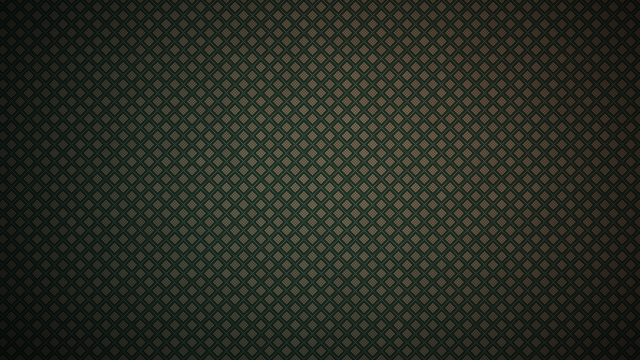
Give the GLSL for this pattern, as a Shadertoy shader.

```glsl
// Diagonal tartan lattice: staggered tan plaid diamonds on green, under a soft vignette.

const float TILES_ACROSS = 37.2;               // diamonds along one row
const float ASPECT       = 16.0 / 9.0;
const vec2  CENTER_SHIFT = vec2(0.003, 0.003); // lattice phase, in canvas heights

const float DIAMOND_HALF = 0.315;              // half side, in lattice cells
const float THREAD_STEP  = 0.155;              // spacing of plaid threads
const float SEAM_WIDTH   = 0.028;              // half width of the stitched line
const float DASH_STEP    = 0.125;
const float EDGE_WIDTH   = 0.05;               // dark outline of each diamond

const vec3 BAND_GREEN = vec3(0.132, 0.205, 0.165);
const vec3 EDGE_GREEN = vec3(0.090, 0.135, 0.108);
const vec3 SEAM_PALE  = vec3(0.40, 0.43, 0.37);
const vec3 TAN_DARK   = vec3(0.23, 0.215, 0.18);
const vec3 TAN_LIGHT  = vec3(0.56, 0.50, 0.425);
const vec3 COOL_TINT  = vec3(0.91, 1.02, 0.97);
const vec3 WARM_TINT  = vec3(1.09, 0.97, 0.89);

const vec2  LIGHT_POS  = vec2(0.53, 0.54);
const vec2  LIGHT_FALL = vec2(3.9, 2.0);
const float CELL_WEAR  = 0.08;
const float CLOTH_WEAR = 0.06;
const float TAU = 6.2831853;

float hash(vec2 p) {
    vec3 a = fract(p.xyx * 0.1031);
    a += dot(a, a.yzx + 33.33);
    return fract((a.x + a.y) * a.z);
}

float valueNoise(vec2 p) {
    vec2 i = floor(p), f = fract(p);
    f = f * f * (3.0 - 2.0 * f);
    return mix(mix(hash(i), hash(i + vec2(1, 0)), f.x),
               mix(hash(i + vec2(0, 1)), hash(i + vec2(1, 1)), f.x), f.y);
}

// Periodic threads that fade to their mean when finer than a pixel.
vec2 threads(vec2 p, float spacing, float pixel) {
    float footprint = pixel / spacing;
    return 0.5 + 0.5 * cos(TAU * p / spacing) * exp(-1.6 * footprint * footprint);
}

// Line coverage that keeps its total weight when narrower than a pixel.
vec2 lineCoverage(vec2 dist, float halfWidth, float pixel) {
    return clamp((halfWidth - dist) / pixel + 0.5, 0.0, 1.0)
         - clamp((-halfWidth - dist) / pixel + 0.5, 0.0, 1.0);
}

vec3 weave(vec2 lattice, float pixel) {
    vec2 cell = floor(lattice + 0.5);
    vec2 local = lattice - cell;
    vec2 side = abs(local);
    float box = max(side.x, side.y) - DIAMOND_HALF;

    // Green bands with a dark outline and a dashed centre seam
    float outline = 1.0 - smoothstep(0.0, EDGE_WIDTH + pixel, box);
    vec3 color = mix(BAND_GREEN, EDGE_GREEN, outline);
    vec2 dash = smoothstep(0.1, 0.7, threads(local.yx, DASH_STEP, pixel));
    vec2 seam = lineCoverage(0.5 - side, SEAM_WIDTH, pixel) * dash;
    color = mix(color, SEAM_PALE, max(seam.x, seam.y));

    // Crossed plaid threads, centred between whole steps
    vec2 thread = threads(local + 0.5 * THREAD_STEP, THREAD_STEP, pixel);
    float plaid = 0.5 * (thread.x + thread.y);
    vec3 cloth = mix(TAN_DARK, TAN_LIGHT, plaid);
    cloth *= 1.0 + CELL_WEAR * (hash(cell + 71.0) - 0.5);

    float inside = 1.0 - smoothstep(-0.5 * pixel, 0.5 * pixel, box);
    return mix(color, cloth, inside);
}

void mainImage(out vec4 fragColor, in vec2 fragCoord) {
    vec2 uv = fragCoord / iResolution.xy;
    vec2 pos = (fragCoord - 0.5 * iResolution.xy) / iResolution.y - CENTER_SHIFT;

    // Turn the grid by 45 degrees; one cell spans one tile diagonally
    float tilesPerHeight = TILES_ACROSS / ASPECT;
    vec2 lattice = vec2(pos.x + pos.y, pos.x - pos.y) * tilesPerHeight;
    float pixel = 1.4142 * tilesPerHeight / iResolution.y;
    vec3 color = weave(lattice, pixel);

    // Faint uneven fading of the cloth
    color *= 1.0 + CLOTH_WEAR * (valueNoise(lattice * 0.7 + 90.0) - 0.5);

    // Cool left, warm upper right, dark corners
    float warmth = smoothstep(0.25, 1.15, 0.85 * uv.x + 0.4 * uv.y);
    color *= mix(COOL_TINT, WARM_TINT, warmth);
    vec2 away = uv - LIGHT_POS;
    color *= exp(-dot(LIGHT_FALL, away * away));

    fragColor = vec4(color, 1.0);
}
```
